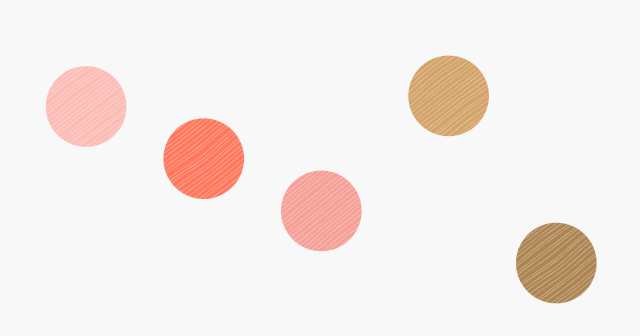
Give the GLSL for this background, as a WebGL 1 fragment shader.

```glsl
precision highp float;
// Five coloured discs on a pale ground, each hatched with fine light strokes.
// Discs are distance functions; the hatching is a repeat across a tilted axis,
// bent and faded by value noise so that it looks drawn by hand.

uniform vec2 u_resolution;

const vec3 PAPER = vec3(0.972);
const vec3 PINK  = vec3(0.988, 0.738, 0.708);
const vec3 CORAL = vec3(1.000, 0.468, 0.360);
const vec3 ROSE  = vec3(0.963, 0.625, 0.588);
const vec3 TAN   = vec3(0.832, 0.640, 0.412);
const vec3 BROWN = vec3(0.680, 0.522, 0.325);

const float RADIUS = 0.1200;        // all lengths are in canvas heights
const float HATCH_ANGLE = 0.66;
const float HATCH_GAP = 0.0112;
const float STROKE_HALF = 0.0010;

float hash(vec2 p) {
  return fract(sin(dot(p, vec2(127.1, 311.7))) * 4375.85);
}

float noise(vec2 p) {
  vec2 cell = floor(p);
  vec2 f = fract(p);
  f = f * f * (3.0 - 2.0 * f);
  float low = mix(hash(cell), hash(cell + vec2(1.0, 0.0)), f.x);
  float high = mix(hash(cell + vec2(0.0, 1.0)), hash(cell + vec2(1.0, 1.0)), f.x);
  return mix(low, high, f.y);
}

// Coverage of the slanted strokes at a point relative to the disc centre.
float hatching(vec2 p, float seed, float pixel) {
  float c = cos(HATCH_ANGLE);
  float s = sin(HATCH_ANGLE);
  float along = c * p.x + s * p.y;
  float across = c * p.y - s * p.x;
  across += 0.008 * (noise(vec2(along * 9.0, across * 14.0) + seed) - 0.5);

  float row = floor(across / HATCH_GAP);
  float rowShift = 0.45 * (hash(vec2(row, seed)) - 0.5);
  float dist = abs(fract(across / HATCH_GAP) - 0.5 - rowShift) * HATCH_GAP;

  // Strokes thinner than a pixel keep a pixel's width and lose strength.
  float halfWidth = max(STROKE_HALF, 0.5 * pixel);
  float line = clamp((halfWidth - dist) / pixel + 0.5, 0.0, 1.0);
  float pressure = 0.5 + 0.5 * noise(vec2(along * 28.0, row * 3.7 + seed));
  return line * pressure * STROKE_HALF / halfWidth;
}

// Lays one hatched disc over the colour below; centre is a canvas fraction.
vec3 disc(vec3 below, vec2 p, vec2 centre, vec3 tint, float seed, float pixel) {
  float aspect = u_resolution.x / u_resolution.y;
  vec2 local = p - centre * vec2(aspect, 1.0);
  float cover = clamp((RADIUS - length(local)) / pixel + 0.5, 0.0, 1.0);
  float strokes = 0.62 * hatching(local, seed, pixel);
  vec3 fill = mix(tint, PAPER, strokes);
  return mix(below, fill, cover);
}

void main() {
  float pixel = 1.0 / u_resolution.y;
  vec2 p = gl_FragCoord.xy * pixel;

  vec3 color = PAPER;
  // Descending row of three warm discs
  color = disc(color, p, vec2(0.1345, 0.6830), PINK, 1.0, pixel);
  color = disc(color, p, vec2(0.3183, 0.5277), CORAL, 2.0, pixel);
  color = disc(color, p, vec2(0.5020, 0.3723), ROSE, 3.0, pixel);
  // Two earthy discs on the right
  color = disc(color, p, vec2(0.7010, 0.7146), TAN, 4.0, pixel);
  color = disc(color, p, vec2(0.8692, 0.2171), BROWN, 5.0, pixel);

  gl_FragColor = vec4(color, 1.0);
}
```
